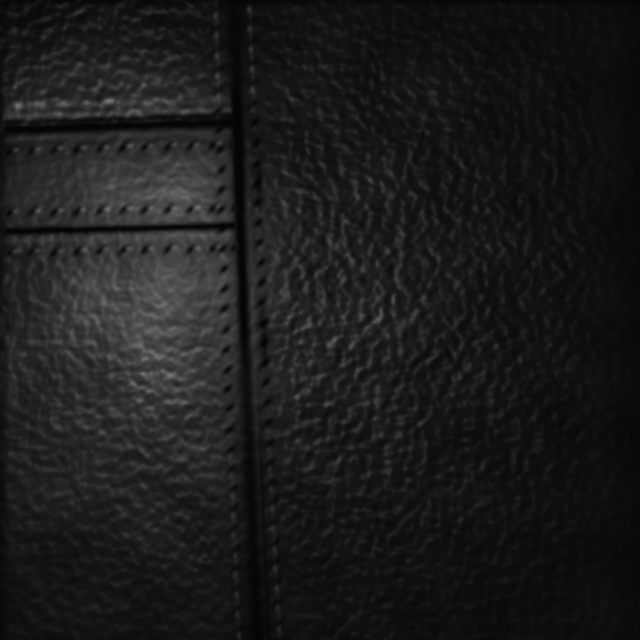
Give the GLSL for this texture, as a Shadertoy shader.

```glsl
// Dark pebbled leather with one long upright seam, a sewn strap at the upper
// left and a soft glow. Grain is gradient noise lit by its slope away from
// the glow; seams are distance bands and stitches are repeated along them.

vec2 gradientAt(vec2 cell) {
    float a = 6.2832 * fract(sin(dot(cell, vec2(127.1, 311.7))) * 43758.5);
    return vec2(cos(a), sin(a));
}

float gradientNoise(vec2 p) {
    vec2 i = floor(p), f = fract(p);
    vec2 u = f * f * f * (f * (f * 6.0 - 15.0) + 10.0);
    float a = dot(gradientAt(i), f);
    float b = dot(gradientAt(i + vec2(1, 0)), f - vec2(1, 0));
    float c = dot(gradientAt(i + vec2(0, 1)), f - vec2(0, 1));
    float d = dot(gradientAt(i + vec2(1, 1)), f - vec2(1, 1));
    return mix(mix(a, b, u.x), mix(c, d, u.x), u.y);
}

float leatherHeight(vec2 p) {
    p += 0.006 * vec2(gradientNoise(p * 17.0), gradientNoise(p * 17.0 + 40.0));
    return gradientNoise(p * 56.0) + 0.45 * gradientNoise(p * 97.0 + 9.0);
}

// Soft elliptical spot, 1 at its centre
float spot(vec2 p, vec2 radius) {
    p /= radius;
    return exp(-dot(p, p));
}

// Soft band around zero
float band(float d, float width) {
    return exp(-d * d / (width * width));
}

// Stitch row: x = needle hole, y = thread glint; q = (along, across)
vec2 stitches(vec2 q, float pitch) {
    float id = floor(q.x / pitch);
    q.x -= (id + 0.5) * pitch;
    q += 0.003 * vec2(gradientNoise(vec2(id * 0.71, 2.3)), gradientNoise(vec2(id * 0.83, 7.1)));
    float hole = spot(q + 0.35 * q.yx, vec2(0.0065, 0.0065));
    float glint = spot(q - vec2(0.009, -0.002), vec2(0.006, 0.004));
    return vec2(hole, glint);
}

void mainImage(out vec4 fragColor, in vec2 fragCoord) {
    vec2 p = fragCoord / iResolution.xy;
    float t = 1.0 - p.y;
    float wobble = 0.0015 * gradientNoise(p * 24.0);

    // Layout: the upright seam drifts right, the strap tilts slightly
    float seamD = p.x - (0.366 + 0.022 * t + 0.014 * t * t) + wobble;
    float rightSide = smoothstep(-0.003, 0.006, seamD);
    float leftSide = 1.0 - smoothstep(-0.012, -0.004, seamD);
    float upperD = t - (0.203 - 0.032 * p.x) + wobble;
    float lowerD = t - (0.362 - 0.025 * p.x) + wobble;
    float strap = smoothstep(-0.003, 0.006, upperD) * smoothstep(0.004, -0.004, lowerD) * leftSide;
    float aboveStrap = smoothstep(0.004, -0.004, upperD) * leftSide;

    // Broad light
    float core = spot(p - vec2(0.29, 0.56), vec2(0.16, 0.14));
    float wide = spot(p - vec2(0.25, 0.49), vec2(0.33, 0.32));
    float light = 0.05 + (0.13 * core + 0.15 * wide) * mix(1.0, 0.5, rightSide);
    light += 0.035 * rightSide * spot(p - vec2(0.58, 0.55), vec2(0.25, 0.36));
    light += strap * 0.11 * spot(p - vec2(0.25, 0.73), vec2(0.18, 0.07));
    light += aboveStrap * 0.06 * spot(p - vec2(0.13, 0.86), vec2(0.22, 0.09));

    // Grain, brightest on slopes that face the glow
    vec2 away = p - vec2(0.27, 0.60);
    away /= length(away) + 0.05;
    float slope = leatherHeight(p + 0.004 * away) - leatherHeight(p - 0.004 * away);
    float grain = spot(p - vec2(0.43, 0.52), vec2(0.43, 0.42));
    grain = max(grain, aboveStrap * 0.65);
    grain *= 1.0 - 0.65 * core * leftSide;
    grain *= mix(1.0, 0.45, strap);
    grain *= mix(0.25, 1.0, smoothstep(0.025, 0.085, abs(seamD)));
    grain *= smoothstep(1.0, 0.86, p.x);
    light *= 1.0 + 0.75 * clamp(slope, -1.0, 0.6) * (0.35 + 0.65 * grain);
    light += 0.22 * grain * pow(max(slope, 0.0), 1.35);
    light *= 1.0 + 0.35 * gradientNoise(p * 11.0);

    // Upright seam: wide shade, black slit and a pale rolled lip
    float slit = smoothstep(0.10, 0.16, t) * (1.0 - 0.6 * smoothstep(0.50, 0.60, t));
    light *= 1.0 - 0.55 * band(seamD, 0.015);
    light *= 1.0 - 0.9 * slit * band(seamD, 0.007);
    light += 0.055 * band(seamD - 0.014, 0.005) * band(t - 0.48, 0.28);
    light *= 1.0 - 0.4 * band(seamD - 0.019, 0.004) * smoothstep(0.5, 0.8, t);

    // Strap seams: folded ridge beside each black slit
    float reach = leftSide * smoothstep(0.0, 0.015, p.x);
    light += reach * 0.10 * band(upperD + 0.020, 0.005);
    light += reach * 0.05 * (band(upperD - 0.014, 0.005) + band(lowerD - 0.014, 0.006));
    light *= 1.0 - 0.93 * reach * max(band(upperD, 0.0075), band(lowerD, 0.006));
    light *= 1.0 - 0.5 * reach * band(upperD + 0.011, 0.004);

    // Stitch rows along the strap, then raised puffs above it
    for (int i = 0; i < 3; i++) {
        float across = i == 0 ? upperD - 0.034 : i == 1 ? lowerD + 0.029 : lowerD - 0.034;
        vec2 row = stitches(vec2(p.x + 0.002, across), 0.0352) * reach;
        light = light * (1.0 - 0.8 * row.x) + 0.13 * row.y;
    }
    vec2 puffs = stitches(vec2(p.x, (upperD + 0.036) * 0.8), 0.036) * reach;
    light += 0.17 * puffs.y * smoothstep(0.38, 0.05, p.x) + 0.06 * reach * band(upperD + 0.035, 0.007);

    // Stitch columns on both sides of the upright seam
    float paleThread = 0.10 * smoothstep(0.22, 0.12, t) + 0.07 * smoothstep(0.6, 0.8, t);
    for (int side = 0; side < 2; side++) {
        float offset = side == 0 ? -0.028 : 0.025 + 0.011 * t;
        vec2 column = stitches(vec2(t + 0.01 * float(side), seamD - offset), 0.0312);
        light *= 1.0 - 0.85 * column.x;
        light += column.y * (0.035 * band(t - 0.45, 0.25) + paleThread);
        light += 0.5 * paleThread * band(seamD - offset, 0.004);
    }
    float run = band(t - 0.285, 0.035) + band(t - 0.525, 0.05);
    light *= 1.0 - 0.6 * run * band(seamD - 0.031, 0.006);

    // Falloff to the frame
    light *= mix(0.55, 1.0, smoothstep(0.0, 0.018, p.x) * smoothstep(0.0, 0.012, t));
    light *= mix(0.75, 1.0, smoothstep(1.0, 0.93, p.x));
    light = max(light, 0.018);
    fragColor = vec4(light * vec3(0.98, 1.01, 0.995), 1.0);
}
```
